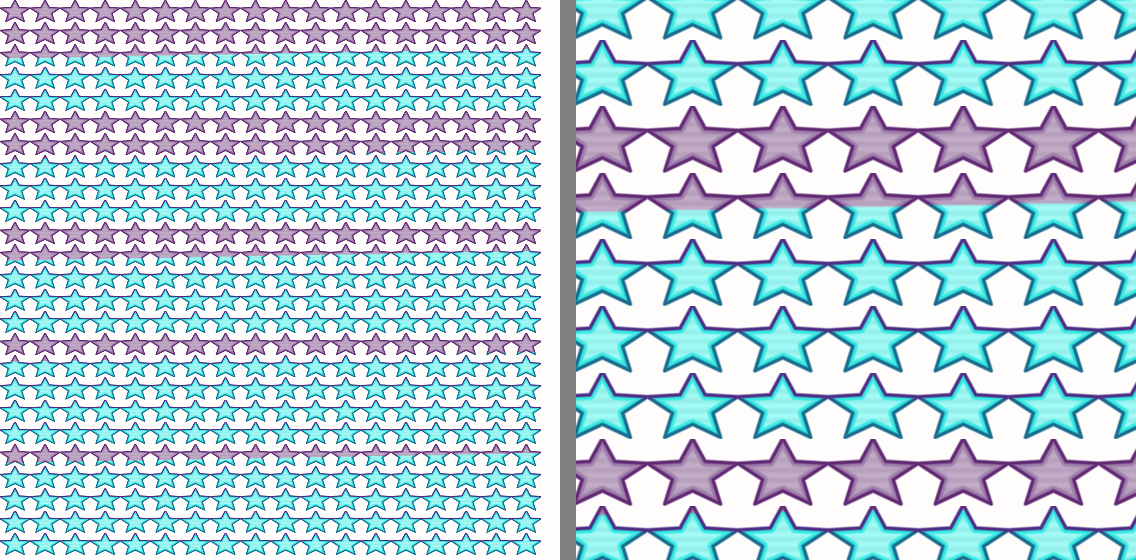
Left, the full canvas; right, a detail of the centre.
Give the GLSL for this pattern, as a three.js fragment shader.

```glsl
// Rows of touching five-pointed stars, banded in mauve and aqua with drifting colour breaks.
varying vec2 vUv;

const float PI = 3.14159265;

// Star corner i of 10, even ones outer, in units of the row height.
vec2 starCorner(int i) {
  float a = float(i) * PI / 5.0;
  float r = mod(float(i), 2.0) < 0.5 ? 1.0 : 0.45;
  return r * vec2(0.713 * sin(a), 0.545 * cos(a));
}

// Signed distance to the stretched star, negative inside.
float starDistance(vec2 p) {
  float nearest = 10.0;
  float side = 1.0;
  for (int i = 0; i < 10; i++) {
    vec2 a = starCorner(i);
    vec2 b = starCorner(i + 1);
    vec2 edge = b - a;
    vec2 w = p - a;
    vec2 gap = w - edge * clamp(dot(w, edge) / dot(edge, edge), 0.0, 1.0);
    nearest = min(nearest, dot(gap, gap));
    if ((a.y > p.y) != (b.y > p.y) && p.x < a.x + edge.x * w.y / edge.y) side = -side;
  }
  return side * sqrt(nearest);
}

void main() {
  // Grid of 18 by 25 cells, counted from the top left
  vec2 grid = vec2(vUv.x / 0.0537, (1.0 - vUv.y) / 0.03965);
  vec2 cell = floor(grid);
  vec2 local = grid - cell;
  vec2 p = vec2((local.x - 0.5) * 1.355, 0.532 - local.y);
  float d = starDistance(p);

  // Each five-row band starts mauve; the mauve part shrinks along the columns and bands
  float band = floor(cell.y / 5.0);
  float mauveDepth = 2.627 - 0.447 * (band + cell.x / 18.0);
  float aqua = smoothstep(-0.025, 0.025, grid.y - band * 5.0 - mauveDepth);

  vec3 fill = mix(vec3(0.74, 0.65, 0.76), vec3(0.61, 0.96, 0.94), aqua);
  vec3 rim = mix(vec3(0.62, 0.49, 0.67), vec3(0.20, 0.91, 0.89), aqua);

  // Outline: violet along the arms and tip, teal on the lower aqua edges
  float upper = smoothstep(0.10, 0.16, p.y);
  vec3 aquaLine = mix(vec3(0.10, 0.42, 0.55), vec3(0.30, 0.18, 0.52), upper);
  vec3 line = mix(vec3(0.38, 0.16, 0.45), aquaLine, aqua);

  // Fine horizontal ribbing inside the stars
  fill += 0.025 * sin(vUv.y * 170.0 * 2.0 * PI);

  vec3 star = mix(fill, rim, smoothstep(-0.10, -0.05, d));
  vec3 paper = vec3(1.0, 0.99, 0.99);
  vec3 color = mix(star, paper, smoothstep(-0.025, 0.025, d));
  color = mix(color, line, 1.0 - smoothstep(0.008, 0.045, abs(d)));

  // Blank margin right of and below the grid
  float inside = step(cell.x, 17.5) * step(cell.y, 24.5);
  gl_FragColor = vec4(mix(paper, color, inside), 1.0);
}
```
